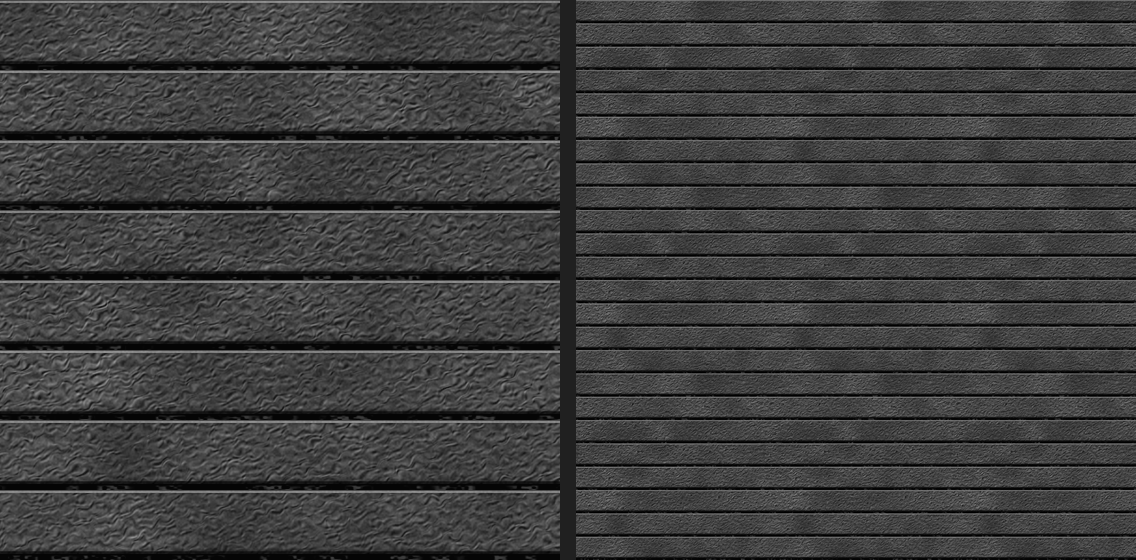
Left: one tile. Right: repeated 3 by 3.
This texture is drawn by a three.js fragment shader. Its source:

```glsl
// Eight dark leather-grained slats with light top edges and debris in the black gaps.
varying vec2 vUv;

float hash(vec2 p) {
  return fract(sin(dot(p, vec2(12.9898, 78.233))) * 43758.5453);
}

// Value noise that wraps after a whole number of cells
float wrapNoise(vec2 p, vec2 period) {
  vec2 i = floor(p);
  vec2 f = fract(p);
  f = f * f * (3.0 - 2.0 * f);
  vec2 a = mod(i, period);
  vec2 b = mod(i + 1.0, period);
  return mix(mix(hash(a), hash(vec2(b.x, a.y)), f.x),
             mix(hash(vec2(a.x, b.y)), hash(b), f.x), f.y);
}

// Soft layered noise for stains and patches
float cloud(vec2 uv, float cells) {
  float sum = 0.0;
  float weight = 0.5;
  for (int i = 0; i < 4; i++) {
    sum += weight * wrapNoise(uv * cells, vec2(cells));
    cells *= 2.0;
    weight *= 0.5;
  }
  return sum / 0.9375;
}

// Slanted creases, lit from above
float leatherRelief(vec2 uv, float row) {
  vec2 cells = vec2(80.0, 60.0);
  vec2 bend = vec2(wrapNoise(uv * 90.0, vec2(90.0)),
                   wrapNoise(uv * 70.0 + 31.0, vec2(70.0)));
  vec2 p = vec2(uv.x + uv.y, 2.0 * uv.x - 3.0 * uv.y) * cells;
  p += bend * vec2(1.2, 2.2) + row * vec2(7.3, 13.7);
  return wrapNoise(p, cells) - wrapNoise(p + vec2(0.25, -0.7), cells);
}

void main() {
  // Position within each slat, from its top edge down
  float down = (1.0 - vUv.y) * 8.0;
  float t = fract(down);
  float row = mod(floor(down), 8.0);

  float relief = leatherRelief(vUv, row);
  float speckle = wrapNoise(vUv * 300.0, vec2(300.0)) - 0.5;
  float patches = cloud(vUv + vec2(hash(vec2(row, 3.0)), 0.0), 6.0) - 0.5;

  // Leather face, slightly shaded toward its borders
  float face = 0.272 + 0.15 * patches;
  face += relief * (0.25 + 0.25 * patches) + 0.07 * speckle;
  face += 0.025 * (hash(vec2(row, 9.0)) - 0.5);
  face *= 1.0 - 0.2 * smoothstep(0.82, 0.875, t);
  face *= 1.0 - 0.18 * (1.0 - smoothstep(0.045, 0.08, t));
  face = max(face, 0.1);

  // Ragged scraps lying low in the gap
  float clump = smoothstep(0.48, 0.7, wrapNoise(vUv * vec2(38.0, 8.0) + row * 5.0, vec2(38.0, 8.0)));
  float scraps = wrapNoise(vUv * vec2(150.0, 240.0), vec2(150.0, 240.0));
  float gap = 0.02 + 0.22 * clump * smoothstep(0.3, 0.9, scraps) * smoothstep(0.925, 0.955, t);

  // Dark underside bevel, then the gap
  float bevel = 0.075 + 0.06 * relief + 0.03 * speckle;
  float shade = mix(face, bevel, smoothstep(0.868, 0.884, t));
  shade = mix(shade, gap, smoothstep(0.908, 0.922, t));

  // Worn bright top edge
  float rim = 0.53 + 0.1 * patches + 0.07 * speckle - 1.5 * (t - 0.025);
  float rimMask = 1.0 - smoothstep(0.038, 0.052, t);
  shade = mix(shade, rim, rimMask);
  shade = mix(gap, shade, smoothstep(0.0, 0.014, t));

  gl_FragColor = vec4(vec3(clamp(shade, 0.0, 1.0)), 1.0);
}
```
